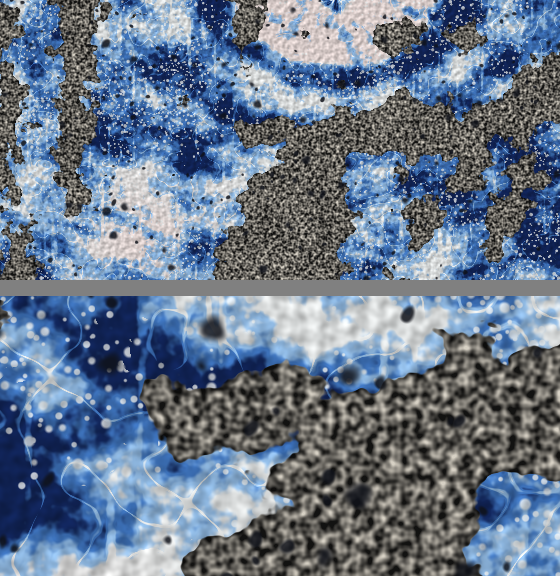
Top: the whole. Bottom: its middle third, enlarged.
Reproduce this texture procedurally as a Shadertoy shader.

```glsl
// Weathered wall: arcs of blue and white paint flaking off rough grey concrete.
// Warped gradient noise tints the paint, tapered strokes with ragged edges cut
// the bare patches, and jittered cells scatter the spatter and the pits.

const vec3 NAVY  = vec3(0.06, 0.13, 0.32);
const vec3 BLUE  = vec3(0.22, 0.41, 0.67);
const vec3 SKY   = vec3(0.52, 0.67, 0.82);
const vec3 PALE  = vec3(0.83, 0.84, 0.84);
const vec3 BLUSH = vec3(0.84, 0.79, 0.78);
const vec3 STONE = vec3(1.03, 1.00, 0.94);
const uint LCG_MUL = 1664525u;
const uint LCG_ADD = 1013904223u;

vec2 hash2(vec2 cell) {
    uvec2 h = uvec2(ivec2(cell) + 4096) * LCG_MUL + LCG_ADD;
    for (int i = 0; i < 2; i++) {
        h.x += h.y * LCG_MUL;
        h.y += h.x * LCG_MUL;
        h ^= h >> 16u;
    }
    return vec2(h >> 8u) / exp2(24.0);
}

float cornerSlope(vec2 cell, vec2 f, vec2 corner) {
    float a = 6.2832 * hash2(cell + corner).x;
    return dot(vec2(cos(a), sin(a)), f - corner);
}

float gradientNoise(vec2 p) {
    vec2 c = floor(p), f = fract(p);
    vec2 u = f * f * f * (f * (f * 6.0 - 15.0) + 10.0);
    float low  = mix(cornerSlope(c, f, vec2(0, 0)), cornerSlope(c, f, vec2(1, 0)), u.x);
    float high = mix(cornerSlope(c, f, vec2(0, 1)), cornerSlope(c, f, vec2(1, 1)), u.x);
    return mix(low, high, u.y);
}

float fbm(vec2 p, int octaves) {
    float sum = 0.0, amp = 1.0;
    for (int i = 0; i < octaves; i++) {
        sum += amp * gradientNoise(p);
        p = mat2(1.6, 1.2, -1.2, 1.6) * p + 7.3;
        amp *= 0.55;
    }
    return sum;
}

// Distance to a stroke whose radius runs from ra at a to rb at b
float taper(vec2 p, vec2 a, vec2 b, float ra, float rb) {
    vec2 ab = b - a;
    float t = clamp(dot(p - a, ab) / dot(ab, ab), 0.0, 1.0);
    return length(p - a - ab * t) - mix(ra, rb, t);
}

// Soft dots of random size; density is the share of cells filled
float dots(vec2 p, float density, float maxRadius) {
    vec2 c = floor(p);
    float cover = 0.0;
    for (int k = 0; k < 9; k++) {
        vec2 cell = c + vec2(k % 3, k / 3) - 1.0;
        vec2 h = hash2(cell + 300.0);
        float r = maxRadius * (0.4 + 0.6 * h.x);
        float d = length(p - cell - hash2(cell)) - r;
        cover = max(cover, step(h.y, density) * smoothstep(0.1, -0.1, d));
    }
    return cover;
}

float bump(float x, float center, float width) {
    float t = (x - center) / width;
    return exp(-t * t);
}

// Signed field of the bare concrete, negative where the paint is gone
float bareField(vec2 p) {
    float d = taper(p, vec2(0.27, 1.05), vec2(0.27, 0.24), 0.09, 0.02);
    d = min(d, taper(p, vec2(0.01, 0.95), vec2(0.07, 0.0), 0.04, 0.05));
    d = min(d, taper(p, vec2(0.90, 0.52), vec2(1.55, 0.52), 0.04, 0.13));
    d = min(d, taper(p, vec2(1.12, 0.42), vec2(1.00, 0.0), 0.15, 0.25));
    d = min(d, taper(p, vec2(1.62, 0.50), vec2(2.02, 0.70), 0.07, 0.10));
    d = min(d, taper(p, vec2(1.88, 0.38), vec2(1.77, 0.1), 0.05, 0.03));
    d = min(d, taper(p, vec2(1.68, 0.45), vec2(1.40, 0.02), 0.06, 0.04));
    d = min(d, taper(p, vec2(0.89, 1.02), vec2(0.86, 0.8), 0.06, 0.03));
    d = min(d, taper(p, vec2(1.38, 0.87), vec2(1.68, 0.86), 0.03, 0.04));
    d += 0.10 * fbm(p * 6.0, 3) + 0.035 * fbm(p * 24.0, 3);
    float chips = 0.11 * (0.62 - fbm(p * vec2(7.0, 10.0) + 31.0, 5));
    return min(d, chips);
}

vec3 paintColor(vec2 p) {
    vec2 warped = p + 0.04 * vec2(fbm(p * 4.0, 4), fbm(p * 4.0 + 19.0, 4));
    // Sweeping rings around the pale disc at the top
    vec2 q = (warped - vec2(1.2, 1.0)) * vec2(0.65, 1.0);
    float r = length(q);
    float disc = smoothstep(0.25, 0.22, r) * smoothstep(0.03, 0.05, r);
    float glow = bump(length((warped - vec2(0.52, 0.14)) * vec2(0.8, 1.0)), 0.0, 0.2);
    float tone = 0.49 + 0.5 * fbm(vec2(r * 9.0, 2.5 * atan(q.x, -q.y)), 4);
    tone += 0.5 * fbm(p * 5.0 + 11.0, 5) + 0.22 * fbm(p * 38.0, 3);
    tone += 0.5 * disc + 0.3 * glow + 0.22 * bump(r, 0.38, 0.04);
    tone -= 0.4 * bump(r, 0.29, 0.035) + 0.25 * bump(r, 0.48, 0.04);
    tone -= 0.12 * smoothstep(1.2, 1.7, p.x) * smoothstep(0.6, 0.4, p.y);
    // Dribbles and hairline scratches
    float drip = gradientNoise(vec2(p.x * 45.0, p.y * 4.0));
    tone += 0.2 * smoothstep(0.25, 0.5, drip);
    float crack = abs(gradientNoise(warped * 13.0));
    tone += 0.2 * smoothstep(0.035, 0.0, crack);

    vec3 col = mix(NAVY, BLUE, smoothstep(0.22, 0.42, tone));
    col = mix(col, SKY, smoothstep(0.45, 0.62, tone));
    vec3 chalk = mix(PALE, BLUSH, clamp(disc + glow, 0.0, 1.0));
    col = mix(col, chalk, smoothstep(0.66, 0.82, tone));
    // Light spatter in drifts
    float drift = 0.2 + 0.6 * fbm(p * 4.0 + 53.0, 3) + 0.15 * glow;
    float spatter = max(dots(p * 48.0, drift, 0.32), dots(p * 85.0 + 9.0, drift, 0.38));
    col = mix(col, PALE, 0.8 * spatter);
    float relief = gradientNoise(p * 55.0) - gradientNoise(p * 55.0 + vec2(-0.3, 0.3));
    return col * (1.0 + 0.28 * relief + 0.14 * gradientNoise(p * 110.0));
}

vec3 concreteColor(vec2 p) {
    float grain = 0.55 * gradientNoise(p * 70.0) + 0.5 * gradientNoise(p * 125.0 + 5.0);
    float value = 0.37 + grain + 0.1 * fbm(p * 9.0, 3);
    return STONE * clamp(value, 0.07, 0.82);
}

void mainImage(out vec4 fragColor, in vec2 fragCoord) {
    vec2 p = fragCoord / iResolution.y;
    float bare = bareField(p);
    vec3 concrete = concreteColor(p) * (1.0 - 0.35 * bump(bare, -0.004, 0.006));
    vec3 col = mix(concrete, paintColor(p), smoothstep(-0.003, 0.003, bare));
    // Air holes in the wall
    vec2 ragged = p + 0.008 * gradientNoise(p * 40.0);
    float pits = max(dots(ragged * 15.0, 0.13, 0.22), dots(ragged * 34.0, 0.08, 0.28));
    col = mix(col, vec3(0.06, 0.07, 0.10), 0.85 * pits);
    fragColor = vec4(clamp(col, 0.0, 1.0), 1.0);
}
```
